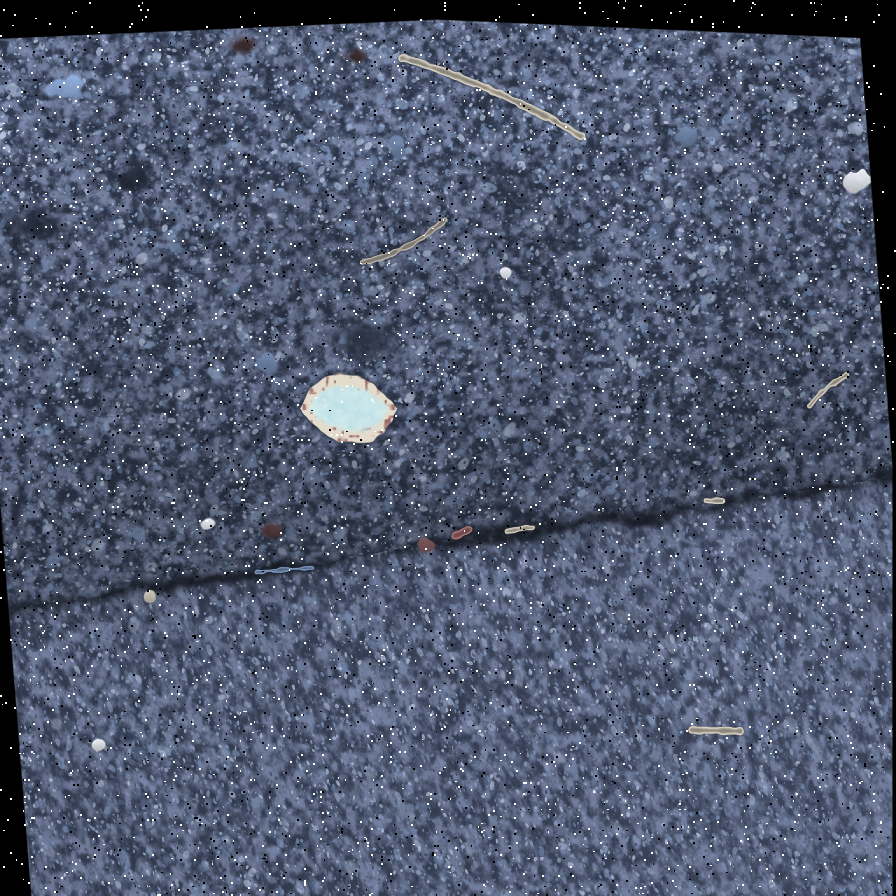
This texture is drawn by a WebGL 2 fragment shader. Its source:

```glsl
#version 300 es
precision highp float;
// Speckled asphalt with a dark seam, a pale oval shell, twigs and pebbles.
// Layered cell-scattered grains over value noise, clipped to a tilted sheet
// on black, then dusted with tiny white and black dots.
#define DARK vec3(0.17, 0.20, 0.27)
#define MID vec3(0.35, 0.385, 0.48)
#define LIGHT vec3(0.68, 0.73, 0.81)
#define BLUE vec3(0.44, 0.53, 0.67)
#define CREAM vec3(0.84, 0.81, 0.75)
#define RUST vec3(0.38, 0.26, 0.26)
#define WHITE vec3(0.95, 0.96, 0.98)
#define DUST_CELLS 512.0
#define DUST_SHARE 0.008
#define CONTRAST 1.2

uniform vec2 u_resolution;
out vec4 outColor;
vec2 p;    // canvas position
vec3 col;  // colour so far

float hash(vec2 v) {
  vec3 q = fract(v.xyx * 0.1031);
  q += dot(q, q.yzx + 33.33);
  return fract((q.x + q.y) * q.z);
}

float noise(vec2 v) {
  vec2 i = floor(v), f = fract(v);
  f *= f * (3.0 - 2.0 * f);
  return mix(mix(hash(i), hash(i + vec2(1, 0)), f.x),
             mix(hash(i + vec2(0, 1)), hash(i + vec2(1, 1)), f.x), f.y);
}

float fbm(vec2 v) {
  float sum = 0.0, amp = 0.5;
  for (int i = 0; i < 4; i++, amp *= 0.5, v = v * 2.03 + 17.1) sum += amp * noise(v);
  return sum;
}

float cover(float dist, float soft) {
  float w = max(soft, 0.7 / u_resolution.y);
  return 1.0 - smoothstep(-w, w, dist);
}

// Scattered, turned oval grains, at most one per grid cell
void grains(vec2 v, float cells, float share, float strength) {
  vec2 g = floor(v * cells), f = fract(v * cells);
  for (int k = 0; k < 9; k++) {
    vec2 o = vec2(k % 3 - 1, k / 3 - 1), id = g + o + cells;
    if (hash(id + 9.7) > share) continue;
    float size = hash(id + 31.3), tone = hash(id + 71.9), a = 6.28 * hash(id + 5.1);
    vec2 d = f - o - vec2(hash(id), hash(id + 47.7));
    d = mat2(cos(a), -sin(a), sin(a), cos(a)) * d;
    float dist = length(d * vec2(1.0, 1.5)) - mix(0.16, 0.46, size * size);
    dist += 0.16 * (noise(v * cells * 3.0) - 0.5);
    vec3 tint = mix(mix(DARK, BLUE, smoothstep(0.0, 0.6, tone)), LIGHT, smoothstep(0.6, 1.0, tone));
    col = mix(col, tint, strength * cover(dist / cells, 0.09 / cells));
  }
}

// Bent strip from a to b with a darker groove
void twig(vec2 a, vec2 b, float bend, float width, vec3 tint) {
  vec2 ab = b - a, n = normalize(vec2(-ab.y, ab.x));
  float t = clamp(dot(p - a, ab) / dot(ab, ab), 0.0, 1.0);
  float d = length(p - a - ab * t - n * bend * 4.0 * t * (1.0 - t)) + 0.003 * (noise(p * 150.0) - 0.5);
  col = mix(col, DARK * 0.7, 0.4 * cover(d - width - 0.001, 0.002));
  col = mix(col, tint * (0.65 + 0.4 * smoothstep(0.0, width, d)), cover(d - width, 0.0008));
}

// Uneven pebble or soft stain
void blob(float x, float y, float rx, float ry, float soft, vec3 tint) {
  vec2 q = (p - vec2(x, y)) / vec2(rx, ry);
  float d = length(q) - 1.0 + 0.7 * (noise(p * 110.0) - 0.5);
  col = mix(col, tint * (0.93 + 0.12 * q.y), 0.9 * cover(d * min(rx, ry), soft));
}

// Pointed oval with a speckled rim and a pale core
void shell(vec2 q) {
  q.x += 0.2 * q.y;
  float f = abs(q.y) / 0.038 + pow(abs(q.x) / 0.054, 2.5) - 1.0 + 0.1 * (noise(p * 130.0) - 0.5);
  col = mix(col, DARK * 0.8, 0.6 * cover((f - 0.1) * 0.03, 0.004));
  vec3 rim = mix(CREAM * 1.06, RUST * 1.6, smoothstep(0.6, 1.0, noise(p * 230.0)));
  vec3 core = mix(vec3(0.70, 0.86, 0.90), vec3(0.87, 0.94, 0.93), fbm(p * 130.0));
  col = mix(col, mix(rim, core, cover((f + 0.34) * 0.03, 0.003)), cover(f * 0.03, 0.001));
}

void main() {
  p = gl_FragCoord.xy / u_resolution;
  float seam = p.y - 0.318 - 0.15 * p.x - 0.009 * sin(p.x * 12.0 - 4.6) * smoothstep(0.2, 0.5, p.x) * (1.0 - p.x);
  float lower = cover(seam, 0.012);

  // Ground and grains, finer and slanted below the seam
  vec2 q = mix(p, vec2(p.x + 0.2 * p.y, p.y * 0.72) * 1.12, step(seam, 0.0));
  col = mix(DARK, MID * 1.2, smoothstep(0.2, 0.75, fbm(q * 120.0)));
  grains(q, 46.0, 0.32, 0.6 - 0.25 * lower);
  grains(q, 88.0, 0.5, 0.65 - 0.1 * lower);
  grains(q, 165.0, 0.6, 0.75);
  col = mix(MID, col, CONTRAST - 0.15 * lower * p.x);
  float upper = 0.85 + 0.3 * fbm(p * 7.0) + 0.1 * smoothstep(0.6, 0.9, p.y);
  upper -= 0.13 * exp(-pow(abs(seam - 0.06) / 0.1, 2.0));
  col *= mix(upper, 0.98 + 0.12 * fbm(p * 9.0) + 0.07 * p.x, lower);
  col *= 1.0 - 0.2 * cover(abs(seam) - 0.015, 0.03);
  col = mix(col, MID * 1.15, 0.08 + 0.1 * lower);

  // Stains
  blob(0.152, 0.80, 0.019, 0.015, 0.006, DARK * 0.8);
  blob(0.41, 0.622, 0.03, 0.018, 0.016, DARK);
  blob(0.04, 0.746, 0.026, 0.014, 0.011, DARK * 0.8);
  blob(0.273, 0.95, 0.012, 0.008, 0.005, RUST * 0.6);
  blob(0.397, 0.937, 0.011, 0.007, 0.004, RUST * 0.6);
  blob(0.303, 0.408, 0.01, 0.008, 0.004, RUST * 0.8);

  // Seam
  float crack = abs(seam + 0.012 * (noise(p * 38.0) - 0.5)) - 0.01 * noise(vec2(p.x * 22.0, 3));
  col = mix(col, DARK * 0.5, (0.6 + 0.4 * noise(p * 140.0)) * cover(crack, 0.006));

  // Pebbles
  blob(0.074, 0.902, 0.022, 0.014, 0.002, BLUE * 1.3);
  blob(0.298, 0.595, 0.011, 0.012, 0.002, BLUE);
  blob(0.443, 0.836, 0.01, 0.012, 0.002, BLUE);
  blob(0.768, 0.848, 0.013, 0.01, 0.002, BLUE);
  blob(0.953, 0.798, 0.017, 0.012, 0.001, WHITE);
  blob(0.564, 0.695, 0.007, 0.007, 0.001, WHITE);
  blob(0.232, 0.415, 0.009, 0.007, 0.001, WHITE);
  blob(0.109, 0.169, 0.008, 0.006, 0.001, WHITE);
  blob(0.167, 0.335, 0.007, 0.007, 0.001, CREAM);
  blob(0.475, 0.392, 0.01, 0.007, 0.001, RUST * 1.3);

  // Twigs and chips
  twig(vec2(0.449, 0.935), vec2(0.648, 0.848), 0.007, 0.004, CREAM);
  twig(vec2(0.404, 0.707), vec2(0.497, 0.755), -0.007, 0.0028, CREAM * 0.9);
  twig(vec2(0.904, 0.547), vec2(0.944, 0.581), 0.003, 0.003, CREAM);
  twig(vec2(0.772, 0.185), vec2(0.826, 0.184), 0.0, 0.004, CREAM);
  twig(vec2(0.286, 0.361), vec2(0.349, 0.366), 0.001, 0.002, BLUE * 1.2);
  twig(vec2(0.508, 0.402), vec2(0.524, 0.409), 0.0, 0.004, RUST * 1.7);
  twig(vec2(0.566, 0.407), vec2(0.594, 0.411), 0.0, 0.003, CREAM);
  twig(vec2(0.788, 0.441), vec2(0.806, 0.441), 0.0, 0.0035, CREAM);
  shell(p - vec2(0.389, 0.544));

  // Sheet outline on black
  float top = p.y - 0.978 + 0.0436 * abs(p.x - 0.488);
  float right = p.x - 0.996 + 0.0755 * max(p.y - 0.48, 0.0);
  float left = 0.0795 * (0.44 - p.y) - p.x;
  col *= cover(max(top, max(right, left)), 0.001);

  // Dust dots
  float dust = hash(floor(p * DUST_CELLS) + 211.0);
  col = mix(col, vec3(1), step(dust, DUST_SHARE)) * step(dust, 1.0 - DUST_SHARE);
  outColor = vec4(col, 1);
}
```
